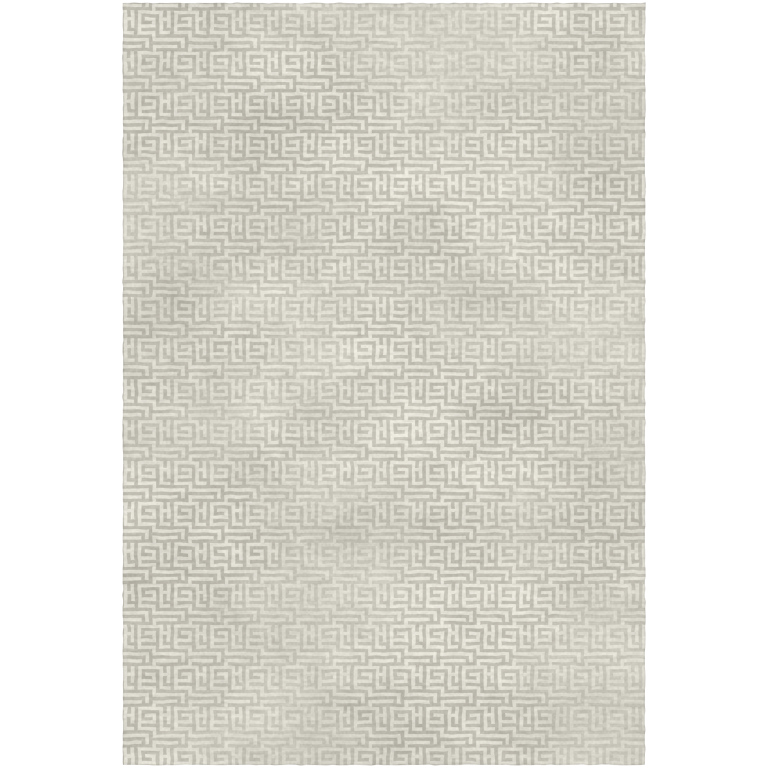
Give the GLSL for this pattern, as a Shadertoy shader.

```glsl
// A pale woven rug on white, covered by a small interlocking key fret.
// Each tile is a union of periodic bars on a 5 by 6 lattice; smooth noise
// adds worn patches, and stretched noise adds horizontal yarn streaks.

#define RUG_CENTER vec2(0.500, 0.500)
#define RUG_HALF vec2(0.340, 0.496)
#define REPEATS vec2(14.5, 18.6)
#define KEY_CENTER vec2(0.4727, 0.602)
#define LINE_HALF 0.25
#define LIGHT_YARN vec3(0.885, 0.875, 0.835)
#define DARK_YARN vec3(0.745, 0.732, 0.690)
#define WEAR 0.55
#define GRAIN 0.085

const vec2 LATTICE = vec2(5.0, 6.0);

float hash(vec2 p) {
    vec3 q = fract(vec3(p.xyx) * 0.1031);
    q += dot(q, q.yzx + 33.33);
    return fract((q.x + q.y) * q.z);
}

float noise(vec2 p) {
    vec2 i = floor(p), f = fract(p);
    f = f * f * (3.0 - 2.0 * f);
    return mix(mix(hash(i), hash(i + vec2(1, 0)), f.x),
               mix(hash(i + vec2(0, 1)), hash(i + vec2(1, 1)), f.x), f.y);
}

float fbm(vec2 p) {
    float sum = 0.0, weight = 0.5;
    for (int i = 0; i < 4; i++) {
        sum += weight * noise(p);
        p = p * 2.03 + 17.0;
        weight *= 0.5;
    }
    return sum / 0.9375;
}

float box(vec2 p, vec2 halfSize) {
    vec2 q = abs(p) - halfSize;
    return length(max(q, 0.0)) + min(max(q.x, q.y), 0.0);
}

// Square-ended bar between two lattice nodes, wrapped around the tile
float bar(vec2 p, vec2 a, vec2 b) {
    vec2 q = p - 0.5 * (a + b);
    q -= LATTICE * round(q / LATTICE);
    return box(q, 0.5 * abs(b - a) + LINE_HALF);
}

float keyFret(vec2 p) {
    // Hooked square spiral
    float d = bar(p, vec2(0, 5), vec2(3, 5));
    d = min(d, bar(p, vec2(0, 5), vec2(0, 2)));
    d = min(d, bar(p, vec2(0, 3), vec2(2, 3)));
    d = min(d, bar(p, vec2(2, 3), vec2(2, 4)));
    d = min(d, bar(p, vec2(1, 4), vec2(2, 4)));
    // Linked uprights beside the spiral
    d = min(d, bar(p, vec2(3, 5), vec2(3, 2)));
    d = min(d, bar(p, vec2(3, 4), vec2(4, 4)));
    d = min(d, bar(p, vec2(4, 5), vec2(4, 3)));
    d = min(d, bar(p, vec2(3, 2), vec2(4, 2)));
    // Stepped bars between spiral rows
    d = min(d, bar(p, vec2(0, 2), vec2(2, 2)));
    d = min(d, bar(p, vec2(2, 2), vec2(2, 1)));
    d = min(d, bar(p, vec2(2, 1), vec2(6, 1)));
    d = min(d, bar(p, vec2(1, 1), vec2(1, 0)));
    d = min(d, bar(p, vec2(2, 0), vec2(5, 0)));
    return min(d, bar(p, vec2(2, 0), vec2(2, -1)));
}

vec3 weave(vec2 uv, float pixel) {
    vec2 scale = REPEATS * LATTICE / (2.0 * RUG_HALF);
    vec2 wobble = vec2(noise(uv * 90.0), noise(uv * 90.0 + 41.0)) - 0.5;
    vec2 p = (uv - KEY_CENTER) * scale + vec2(1, 4) + 0.16 * wobble;

    float soft = max(0.7 * pixel * scale.y, 0.10);
    float light = 1.0 - smoothstep(-soft, soft, keyFret(p));

    // Broad worn patches lower the contrast, more so toward the right
    float patches = fbm(uv * vec2(5.0, 7.0) + 3.0);
    float worn = smoothstep(0.35, 0.75, patches + 0.25 * (uv.x - 0.5));
    light = mix(light, 0.5, WEAR * worn);
    vec3 color = mix(DARK_YARN, LIGHT_YARN, light);

    // Cloudy shading, horizontal yarn streaks and fine grain
    float clouds = fbm(uv * vec2(9.0, 13.0) + 60.0) - 0.5;
    float streaks = noise(uv * vec2(75.0, 330.0)) - 0.5;
    float grain = noise(uv * 410.0 + 9.0) - 0.5;
    return color + 0.11 * clouds + GRAIN * (0.6 * streaks + 0.5 * grain);
}

void mainImage(out vec4 fragColor, in vec2 fragCoord) {
    float pixel = 1.0 / min(iResolution.x, iResolution.y);
    vec2 uv = (fragCoord - 0.5 * iResolution.xy) * pixel + 0.5;

    // Slightly uneven cut edge with a thin darker binding
    float ragged = 0.0015 * (noise(uv * 120.0) - 0.5);
    float edge = box(uv - RUG_CENTER, RUG_HALF) + ragged;
    float inside = 1.0 - smoothstep(-0.7 * pixel, 0.7 * pixel, edge);
    float binding = smoothstep(-0.003, 0.0, edge);

    vec3 rug = weave(uv, pixel) * (1.0 - 0.06 * binding);
    fragColor = vec4(mix(vec3(1.0), rug, inside), 1.0);
}
```
